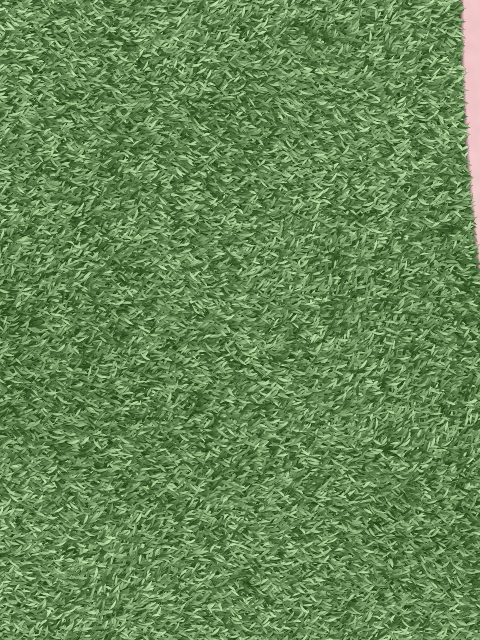
A WebGL 1 fragment shader for this texture:

```glsl
precision highp float;
// Artificial turf: short curved blades scattered over several jittered grids,
// painted back to front with soft shadows. Gradient noise bends their lean and
// the broad lighting; a strip of pink floor shows past the ragged right edge.
uniform vec2 u_resolution;

const float CELL = 0.0155;  // blade grid pitch, in canvas widths

vec3 hash3(vec2 p) {
  vec3 q = fract(p.xyx * vec3(0.1031, 0.1030, 0.0973));
  q += dot(q, q.yxz + 33.33);
  return fract((q.xxy + q.yzz) * q.zyx);
}

float gradientDot(vec2 corner, vec2 offset) {
  float a = 6.2832 * hash3(corner + 71.0).x;
  return dot(vec2(cos(a), sin(a)), offset);
}

// Gradient noise, roughly -0.7 to 0.7
float noise(vec2 p) {
  vec2 i = floor(p), f = fract(p);
  vec2 s = f * f * f * (f * (f * 6.0 - 15.0) + 10.0);
  vec2 e = vec2(1.0, 0.0);
  float low = mix(gradientDot(i, f), gradientDot(i + e, f - e), s.x);
  float high = mix(gradientDot(i + e.yx, f - e.yx),
                   gradientDot(i + 1.0, f - 1.0), s.x);
  return mix(low, high, s.y);
}

// Right border of the turf, drifting outwards further down
float matEdge(float y) {
  float drop = max(u_resolution.y / u_resolution.x - y, 0.0);
  return 0.959 + 0.115 * drop * drop;
}

// Signed distance-like value of a tapered, bent blade; r.x runs along it
float blade(vec2 r, float halfLength, float halfWidth, float bend) {
  float t = r.x / halfLength;
  float spine = bend * (t * t - 0.4);
  return abs(r.y - spine) - halfWidth * (1.0 - t * t);
}

vec3 grassColour(float tone) {
  vec3 shade = vec3(0.10, 0.23, 0.05);
  vec3 sunlit = vec3(0.70, 0.84, 0.62);
  return mix(shade, sunlit, tone);
}

void main() {
  vec2 p = gl_FragCoord.xy / u_resolution.x;
  float soft = max(0.55 / u_resolution.x, 0.0009);
  float edge = matEdge(p.y);

  // Broad lean of the pile and broad brightness
  float lean = 0.2 + 1.0 * noise(p * 3.2 + 4.0);
  float light = 0.09 * noise(p * 2.3 + 9.0) + 0.07 * noise(p * 13.0)
              + 0.10 * (abs(p.y - 0.58) - 0.3);

  float tone = 0.08;
  float cover = 1.0 - smoothstep(-0.003, 0.003, p.x - edge);

  // Blades, lowest layer first
  for (int layer = 0; layer < 8; layer++) {
    float depth = float(layer);
    vec2 shift = depth * vec2(0.37, 0.61);
    vec2 home = floor(p / CELL + shift);
    for (int j = -1; j <= 1; j++) {
      for (int i = -1; i <= 1; i++) {
        vec2 id = home + vec2(float(i), float(j));
        vec3 place = hash3(id + depth * vec2(17.0, 31.0));
        vec3 look = hash3(id + depth * vec2(43.0, 13.0) + 207.0);
        vec2 centre = (id + place.xy - shift) * CELL;
        if (centre.x > matEdge(centre.y)) continue;

        float angle = lean + 2.0 * (place.z - 0.5);
        vec2 axis = vec2(cos(angle), sin(angle));
        vec2 d = p - centre;
        vec2 r = vec2(dot(d, axis), dot(d, vec2(-axis.y, axis.x)));
        float halfLength = mix(0.009, 0.0142, look.x);
        float halfWidth = mix(0.0019, 0.0029, look.y);
        float bend = 0.006 * (look.x - 0.5);

        // Shadow cast below the blade, then the blade itself
        vec2 below = r + 0.0018 * axis.yx;
        float shadow = 1.0 - smoothstep(-0.002, 0.0025,
            blade(below, halfLength, halfWidth, bend));
        tone *= 1.0 - 0.32 * shadow;

        float mask = 1.0 - smoothstep(-soft, soft,
            blade(r, halfLength, halfWidth, bend));
        float paint = 0.16 + 0.88 * look.z + 0.13 * r.x / halfLength;
        tone = mix(tone, paint + light, mask);
        cover = max(cover, mask);
      }
    }
  }

  // Pink floor, dimmed beside the turf
  vec3 pinkFloor = vec3(0.95, 0.78, 0.79) + 0.03 * noise(p * 40.0);
  pinkFloor *= mix(0.6, 1.0, smoothstep(0.0, 0.009, p.x - edge));

  vec3 colour = mix(pinkFloor, grassColour(clamp(tone, 0.0, 1.1)), cover);
  gl_FragColor = vec4(colour, 1.0);
}
```
